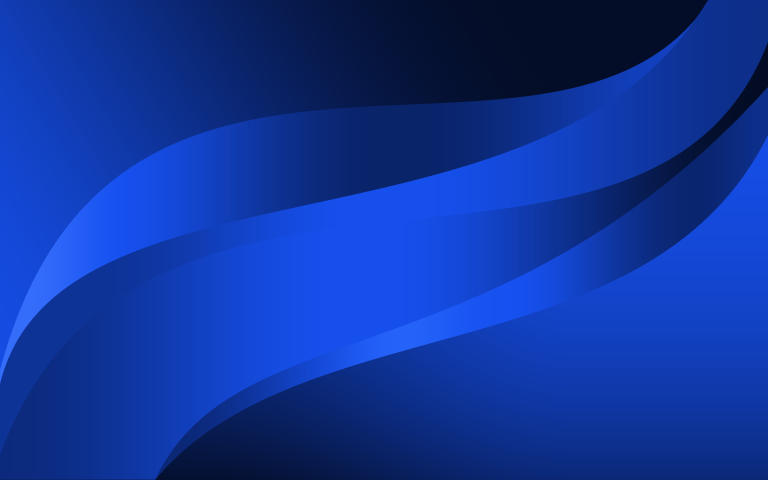
Reproduce this background procedurally as a WebGL 1 fragment shader.

```glsl
precision highp float;
// Flowing royal-blue ribbons sweeping from lower left to upper right.
uniform vec2 u_resolution;

vec2 bezier(vec2 a, vec2 b, vec2 c, vec2 d, float t) {
  float s = 1.0 - t;
  return s * s * s * a + 3.0 * s * s * t * b + 3.0 * s * t * t * c + t * t * t * d;
}

// Smooth coverage of the area below a curve whose x grows along its length
float below(vec2 p, vec2 a, vec2 b, vec2 c, vec2 d) {
  float t = 0.5;
  float stepSize = 0.25;
  for (int i = 0; i < 16; i++) {
    t += bezier(a, b, c, d, t).x < p.x ? stepSize : -stepSize;
    stepSize *= 0.5;
  }
  float s = 1.0 - t;
  vec2 tangent = s * s * (b - a) + 2.0 * s * t * (c - b) + t * t * (d - c);
  float gap = bezier(a, b, c, d, t).y - p.y;
  float dist = gap * tangent.x / length(tangent);
  return clamp(dist * u_resolution.y + 0.5, 0.0, 1.0);
}

vec3 blue(float brightness) {
  return vec3(0.085, 0.31, 0.925) * brightness;
}

void main() {
  vec2 p = gl_FragCoord.xy / u_resolution * vec2(1.6, 1.0);
  float x = p.x;

  // Upper backdrop: diagonal fade into near black
  float diagonal = x + 0.6 * p.y;
  vec3 color = blue(0.96 - 0.79 * smoothstep(0.1, 1.65, diagonal));

  // Upper ribbon, dark in its middle and pale at the left tip
  float shade = 1.02 - 0.57 * smoothstep(0.2, 0.8, x) + 0.36 * smoothstep(0.87, 1.4, x);
  vec3 ribbon = blue(shade) + vec3(0.12, 0.11, 0.04) * (1.0 - smoothstep(0.05, 0.27, x));
  color = mix(color, ribbon, below(p, vec2(0.0, 0.229), vec2(0.24, 1.125),
                                   vec2(1.167, 0.531), vec2(1.479, 1.0)));

  // Light ribbon
  shade = 0.64 + 0.36 * smoothstep(0.2, 0.75, x) - 0.42 * smoothstep(0.85, 1.6, x);
  color = mix(color, blue(shade), below(p, vec2(0.0, 0.2), vec2(0.121, 0.698),
                                        vec2(1.146, 0.442), vec2(1.475, 1.0)));

  // Broad central ribbon, glowing in its middle
  shade = 0.53 + 0.47 * smoothstep(0.0, 0.72, x) - 0.85 * smoothstep(0.8, 1.6, x);
  color = mix(color, blue(shade), below(p, vec2(0.0, 0.052), vec2(0.292, 0.844),
                                        vec2(1.354, 0.271), vec2(1.6, 0.9125)));

  // Thin lower ribbon with a highlight where it narrows
  shade = 0.5 + 0.52 * smoothstep(0.35, 0.8, x) - 0.55 * smoothstep(1.05, 1.45, x)
        + 0.12 * smoothstep(1.45, 1.6, x);
  float glint = exp(-pow((x - 0.84) / 0.12, 2.0));
  ribbon = blue(shade) + vec3(0.06, 0.07, 0.03) * glint;
  color = mix(color, ribbon, below(p, vec2(0.323, 0.0), vec2(0.49, 0.358),
                                   vec2(1.042, 0.202), vec2(1.6, 0.819)));

  // Lower backdrop: brighter upward and to the right
  shade = 0.2 + 0.3 * smoothstep(0.4, 1.2, x) + 0.55 * (1.0 - exp(-2.8 * p.y));
  color = mix(color, blue(shade), below(p, vec2(0.323, 0.0), vec2(0.625, 0.365),
                                        vec2(1.354, 0.219), vec2(1.6, 0.719)));

  gl_FragColor = vec4(color, 1.0);
}
```
